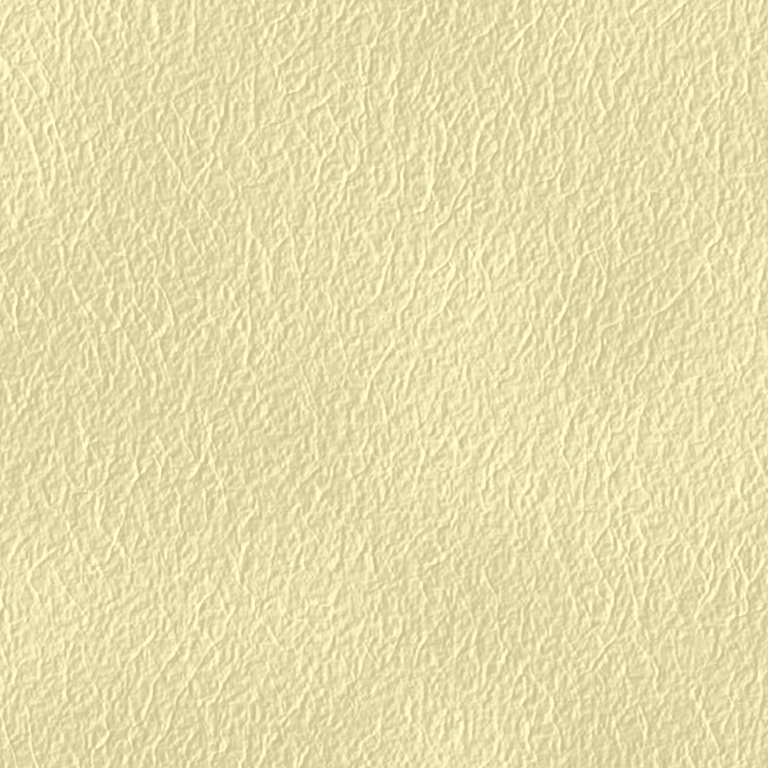
A WebGL 1 fragment shader for this texture:

```glsl
precision highp float;
// Cream leather with fine grain and mostly upright, crossing creases.
uniform vec2 u_resolution;

float hash(vec2 p) {
  vec3 q = fract(p.xyx * vec3(0.1031, 0.1030, 0.0973));
  q += dot(q, q.yzx + 33.33);
  return fract((q.x + q.y) * q.z);
}

float noise(vec2 p) {
  vec2 cell = floor(p), f = fract(p);
  f = f * f * f * (f * (f * 6.0 - 15.0) + 10.0);
  float low = mix(hash(cell), hash(cell + vec2(1.0, 0.0)), f.x);
  float high = mix(hash(cell + vec2(0.0, 1.0)), hash(cell + vec2(1.0)), f.x);
  return mix(low, high, f.y);
}

// Short, wavering raised lines in five directions, each fading in and out.
float creases(vec2 p) {
  float sum = 0.0;
  for (int i = 0; i < 5; i++) {
    float k = float(i);
    float angle = (k - 2.0) * 0.27;
    float c = cos(angle), s = sin(angle);
    vec2 q = vec2(c * p.x - s * p.y, s * p.x + c * p.y) + 3.0 + k * 5.7;
    float u = q.x * 25.0 + 0.9 * noise(q * vec2(9.0, 7.0));
    float id = floor(u) + k * 61.0;
    float wobble = 0.5 * (noise(vec2(id + 0.5, q.y * 42.0)) - 0.5);
    float d = (fract(u) - 0.5 - wobble) / 0.068;
    float region = noise(q * 4.0 + 19.0);
    float strength = noise(vec2(id + 140.5, q.y * 24.0)) + 0.4 * region;
    sum += exp(-d * d) * smoothstep(0.5, 1.1, strength);
  }
  return sum;
}

float surfaceHeight(vec2 p) {
  vec2 bent = p + 0.006 * vec2(noise(p * 40.0), noise(p * 40.0 + 71.0));
  float grain = 0.85 * noise(bent * vec2(170.0, 118.0) + 11.0);
  float pores = 0.4 * noise(bent * vec2(275.0, 225.0) + 47.0);
  return grain + pores + 0.5 * creases(p);
}

void main() {
  vec2 p = gl_FragCoord.xy / min(u_resolution.x, u_resolution.y);

  // Relief lit from the upper left.
  vec2 toLight = 0.0016 * vec2(-0.88, 0.47);
  float relief = surfaceHeight(p - toLight) - surfaceHeight(p + toLight);
  float tone = 4.9 * relief + 0.75 * (creases(p) - 0.28);
  tone += 1.0 * (noise(p * 5.0 + 23.0) - 0.5);
  tone = 2.6 * tone / sqrt(6.76 + tone * tone);

  vec3 cream = vec3(0.908, 0.871, 0.672);
  gl_FragColor = vec4(cream + tone * vec3(0.053, 0.057, 0.054), 1.0);
}
```
